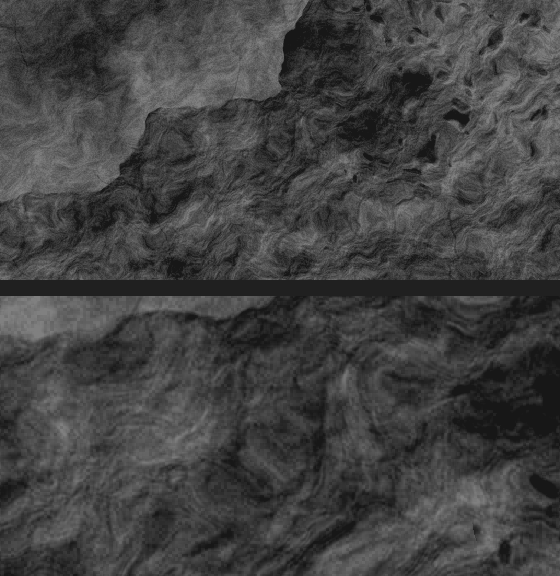
Top: the whole. Bottom: its middle third, enlarged.
This texture is drawn by a WebGL 2 fragment shader. Its source:

```glsl
#version 300 es
precision highp float;
// Weathered grey rock face: a pale stepped slab overhangs darker, pitted stone.
// Layered value noise gives mottling, streaks and directional relief; a height
// curve cuts the ledge, and jittered cells carve the hollows on the right.

uniform vec2 u_resolution;
out vec4 fragColor;

const float SLAB_TONE = 0.262;
const float SLAB_GLOW = 0.125;
const float BASE_TONE = 0.262;
const float PITTED_LIFT = 0.065;
const float MOTTLE = 0.30;
const float STREAK = 0.22;
const float RELIEF = 1.9;
const float RELIEF_STEP = 0.006;
const float CRACK_DEPTH = 0.07;
const float PIT_DEPTH = 0.17;
const float EDGE_SOFT = 0.004;
const vec2 LIGHT_DIR = vec2(-0.5, 0.86);

float hash(vec2 p) {
  vec3 q = fract(p.xyx * 0.1031);
  q += dot(q, q.yzx + 33.33);
  return fract((q.x + q.y) * q.z);
}

float noise(vec2 p) {
  vec2 i = floor(p), f = fract(p);
  f = f * f * (3.0 - 2.0 * f);
  return mix(mix(hash(i), hash(i + vec2(1, 0)), f.x),
             mix(hash(i + vec2(0, 1)), hash(i + vec2(1, 1)), f.x), f.y);
}

float fbm(vec2 p, int octaves) {
  float sum = 0.0, amp = 0.5, total = 0.0;
  p += 40.0;
  for (int i = 0; i < octaves; i++) {
    sum += amp * noise(p);
    total += amp;
    amp *= 0.5;
    p = mat2(1.6, 1.2, -1.2, 1.6) * p + 17.3;
  }
  return sum / total;
}

vec2 rotate(vec2 p, float a) {
  return mat2(cos(a), -sin(a), sin(a), cos(a)) * p;
}

float segmentDist(vec2 p, vec2 a, vec2 b) {
  vec2 d = b - a;
  return length(p - a - d * clamp(dot(p - a, d) / dot(d, d), 0.0, 1.0));
}

// Soft dark band around a segment
float stain(vec2 p, vec2 a, vec2 b, float radius) {
  return 1.0 - smoothstep(0.0, radius, segmentDist(p, a, b));
}

// Two steep steps rising to the right
float ledgeHeight(float x) {
  return 0.29 + 0.31 * smoothstep(0.35, 0.59, x) + 0.03 * smoothstep(0.7, 0.85, x)
       + 0.42 * smoothstep(0.96, 1.15, x);
}

// x: hollow coverage, y: lit lower rim
vec2 pits(vec2 p, float cells, float density, float rough) {
  vec2 g = p * cells, result = vec2(0);
  for (int j = -1; j <= 1; j++)
    for (int i = -1; i <= 1; i++) {
      vec2 id = floor(g) + vec2(i, j);
      float seed = hash(id + 7.7);
      vec2 center = id + 0.2 + 0.6 * vec2(hash(id + 21.0), hash(id + 53.0));
      vec2 q = rotate(g - center, (seed - 0.3) * 2.0);
      float radius = mix(0.12, 0.36, hash(id + 91.0));
      float d = length(q * vec2(1.35, 0.85)) - radius + rough * 0.55;
      float present = step(hash(id + 3.1), density);
      float lower = smoothstep(0.1, -0.25, dot(g - center, LIGHT_DIR));
      result.x = max(result.x, present * smoothstep(0.06, -0.14, d) * (1.0 - 0.45 * lower));
      result.y = max(result.y, present * lower * smoothstep(0.13, 0.03, abs(d - 0.05)));
    }
  return result;
}

void main() {
  vec2 p = gl_FragCoord.xy / u_resolution.y;
  vec2 warp = vec2(fbm(p * 7.0, 4), fbm(p * 7.0 + 31.0, 4)) - 0.5;
  vec2 w = p + 0.14 * warp;

  // Approximate signed distance to the ledge, positive on the slab
  float rise = (ledgeHeight(w.x + 0.02) - ledgeHeight(w.x - 0.02)) / 0.04;
  float d = (w.y - ledgeHeight(w.x)) / sqrt(1.0 + rise * rise);
  float slab = smoothstep(-EDGE_SOFT, EDGE_SOFT, d);
  float pitted = smoothstep(1.15, 1.6, w.x) * smoothstep(0.15, 0.5, w.y) * (1.0 - slab);

  // Broad tones
  float glow = smoothstep(0.42, 0.0, d) * mix(0.6, 1.0, smoothstep(0.1, 0.8, p.x));
  float tone = mix(BASE_TONE + PITTED_LIFT * pitted, SLAB_TONE + SLAB_GLOW * glow, slab);
  vec2 s = p + 0.3 * warp;
  tone -= 0.12 * stain(s, vec2(0.36, 0.8), vec2(0.52, 1.0), 0.14);
  tone -= 0.10 * (1.0 - slab) * stain(s, vec2(1.13, 0.76), vec2(1.45, 0.45), 0.17);
  tone -= 0.08 * (1.0 - slab) * stain(s, vec2(0.5, 0.45), vec2(0.53, 0.32), 0.1);

  // Mottling, flaked patches and streaks
  float mottle = fbm(p * 5.0 + warp, 6) - 0.5;
  float flakes = smoothstep(0.54, 0.58, fbm(w * 8.0 + 9.0, 4));
  vec2 along = rotate(w, d > 0.0 ? 0.35 : -0.45);
  float streak = fbm(along * vec2(30.0, 9.0), 4) - 0.5;
  tone += MOTTLE * mottle + STREAK * streak * mix(0.7, 1.0, pitted);
  tone += 0.035 * (flakes - 0.35) * (1.0 - 0.5 * slab);

  // Relief lit from the upper left
  float slope = fbm(w * 11.0, 5) - fbm((w + LIGHT_DIR * RELIEF_STEP) * 11.0, 5);
  tone += RELIEF * slope * mix(1.0, 0.6, slab);
  tone += 0.07 * (hash(floor(p * 256.0)) - 0.5);

  // Broken hairline cracks
  float line = 1.0 - smoothstep(0.002, 0.014, abs(fbm(p * 4.0 + 63.0, 4) - 0.5));
  tone -= CRACK_DEPTH * line * smoothstep(0.48, 0.6, noise(p * 6.0 + 5.0));

  // Cast shadow and pale lip of the ledge
  float overhang = 0.04 + 0.05 * clamp(rise / 2.5, 0.0, 1.0);
  tone -= overhang * (1.0 - slab) * exp(min(d, 0.0) / 0.03);
  tone += 0.025 * slab * exp(-max(d, 0.0) / 0.012);

  // Hollows in the right-hand stone
  vec2 hollow = max(pits(w, 7.5, 0.42 * pitted, mottle),
                    pits(w + 3.7, 17.0, 0.32 * pitted, mottle));
  tone += 0.06 * hollow.y * (1.0 - hollow.x) - PIT_DEPTH * hollow.x;

  fragColor = vec4(vec3(clamp(tone, 0.09, 0.5)), 1.0);
}
```
